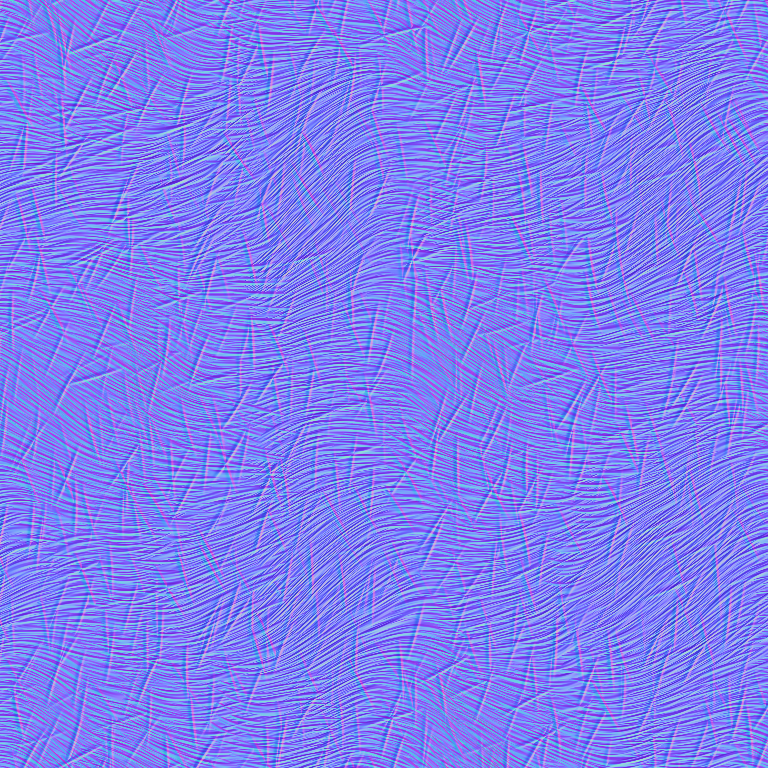
Reproduce this texture map procedurally as a three.js fragment shader.

```glsl
// Normal map of combed fibres: fine ridges follow a wavy flow, with loose
// strands lying across them. Gradient noise is stretched along traced flow
// lines; overlapping layers form a height field, coded by its slopes.

varying vec2 vUv;

const float TAU = 6.2831853;
const float RELIEF = 0.85;          // steepness of the normals
const float CRISPNESS = 0.12;       // lifts gentle slopes, leaving few flats
const float SAMPLE_STEP = 0.001;    // distance between height samples
const float FIBRE_DENSITY = 270.0;  // noise cells across the fibres
const float DENSITY_SPREAD = 0.2;   // change of density between layers
const float FIBRE_STRETCH = 17.0;   // noise cells along the fibres
const float COLUMN_WIDTH = 0.22;    // longest run of one fibre
const float LAYER_BIAS = 0.5;       // how far a fading layer sinks
const float WAVE_SLOPE = 0.38;      // strength of the flow waves
const float WAVE_SHIFT = 0.37;      // where the flow climbs most
const float STRAY_SLOPE = 0.6;      // how far fibres leave the flow
const float LAYER_DRIFT = 0.5;      // constant slope between layers
const float STRAND_CELL = 0.06;
const float STRAND_HALF = 0.05;
const float STRAND_WIDTH = 0.0019;
const float STRAND_HEIGHT = 0.0027;
const int LAYERS = 4;
const int TRACE_STEPS = 4;
const int STRANDS_PER_CELL = 3;

float hash(vec2 p) {
  vec3 q = fract(vec3(p.xyx) * vec3(0.1031, 0.1030, 0.0973));
  q += dot(q, q.yzx + 33.33);
  return fract((q.x + q.y) * q.z);
}

float cornerRamp(vec2 cell, vec2 offset) {
  float a = TAU * hash(cell);
  return dot(vec2(cos(a), sin(a)), offset);
}

float gradientNoise(vec2 p) {
  vec2 i = floor(p);
  vec2 f = p - i;
  vec2 u = f * f * f * (f * (f * 6.0 - 15.0) + 10.0);
  vec2 e = vec2(1.0, 0.0);
  float low = mix(cornerRamp(i, f), cornerRamp(i + e, f - e), u.x);
  float high = mix(cornerRamp(i + e.yx, f - e.yx),
                   cornerRamp(i + e.xx, f - e.xx), u.x);
  return mix(low, high, u.y);
}

// Slope of the flow, with a different stray for each layer
float flowSlope(vec2 p, float seed) {
  float waves = cos(2.0 * TAU * (p.x - WAVE_SHIFT)) - cos(2.0 * TAU * p.y);
  return WAVE_SLOPE * waves + STRAY_SLOPE * gradientNoise(p * 8.0 + seed);
}

// Trace each point along the flow to mid column; the top layer shows
float fibreHeight(vec2 p) {
  float height = -LAYER_BIAS;
  for (int i = 0; i < LAYERS; i++) {
    float layer = float(i) / float(LAYERS);
    float run = p.x / COLUMN_WIDTH + layer;
    float column = floor(run);
    float fade = sin(0.5 * TAU * (run - column));
    float seed = 78.8 * layer + 7.3 * column + 40.0;
    float drift = LAYER_DRIFT * (hash(vec2(seed, 5.0)) - 0.5);
    float stride = (column + 0.5 - run) * COLUMN_WIDTH / float(TRACE_STEPS);
    vec2 q = p;
    for (int s = 0; s < TRACE_STEPS; s++) {
      q += stride * vec2(1.0, flowSlope(q, seed) + drift);
    }
    float density = FIBRE_DENSITY * (1.0 + DENSITY_SPREAD * (2.0 * layer - 0.75));
    vec2 along = vec2(p.x * FIBRE_STRETCH, q.y * density) + seed * 3.1;
    height = max(height, fade * gradientNoise(along) - LAYER_BIAS * (1.0 - fade));
  }
  return height / FIBRE_DENSITY;
}

// Tapered, bent strands, mostly steep, sharper on the right side
float strandCover(vec2 p) {
  vec2 home = floor(p / STRAND_CELL);
  float cover = 0.0;
  for (int n = 0; n < 9 * STRANDS_PER_CELL; n++) {
    float k = floor(float(n) / 9.0);
    float place = float(n) - 9.0 * k;
    float row = floor((place + 0.5) / 3.0);
    vec2 cell = home + vec2(place - 3.0 * row, row) - 1.0;
    vec2 id = cell + 50.0 + 71.0 * k;
    vec2 d = p - (cell + vec2(hash(id), hash(id + 13.7))) * STRAND_CELL;
    float pick = hash(id + 29.1);
    float angle = pick < 0.15 ? 0.2 + 2.0 * pick : mix(0.75, 2.15, pick);
    vec2 dir = vec2(cos(angle), sin(angle));
    float t = dot(d, dir) / STRAND_HALF;
    float bend = 0.008 * (hash(id + 41.3) - 0.5) * t * t;
    float across = (dot(d, vec2(-dir.y, dir.x)) + bend) / STRAND_WIDTH;
    across *= across > 0.0 ? 0.6 : 1.0;
    float taper = 1.0 - smoothstep(0.2, 1.0, abs(t));
    float strength = mix(0.2, 1.0, hash(id + 57.9));
    cover = max(cover, strength * taper * exp(-across * across));
  }
  return cover;
}

float surfaceHeight(vec2 p) {
  return fibreHeight(p) + STRAND_HEIGHT * strandCover(p);
}

void main() {
  // Central differences give the slope of the surface
  vec2 e = vec2(0.5 * SAMPLE_STEP, 0.0);
  vec2 slope = vec2(surfaceHeight(vUv + e.xy) - surfaceHeight(vUv - e.xy),
                    surfaceHeight(vUv + e.yx) - surfaceHeight(vUv - e.yx));
  slope *= RELIEF / SAMPLE_STEP;
  slope *= pow(dot(slope, slope) + 0.001, -CRISPNESS);
  // The green axis points down the canvas
  vec3 normal = normalize(vec3(-slope.x, slope.y, 1.0));
  gl_FragColor = vec4(normal * 0.5 + 0.5, 1.0);
}
```
